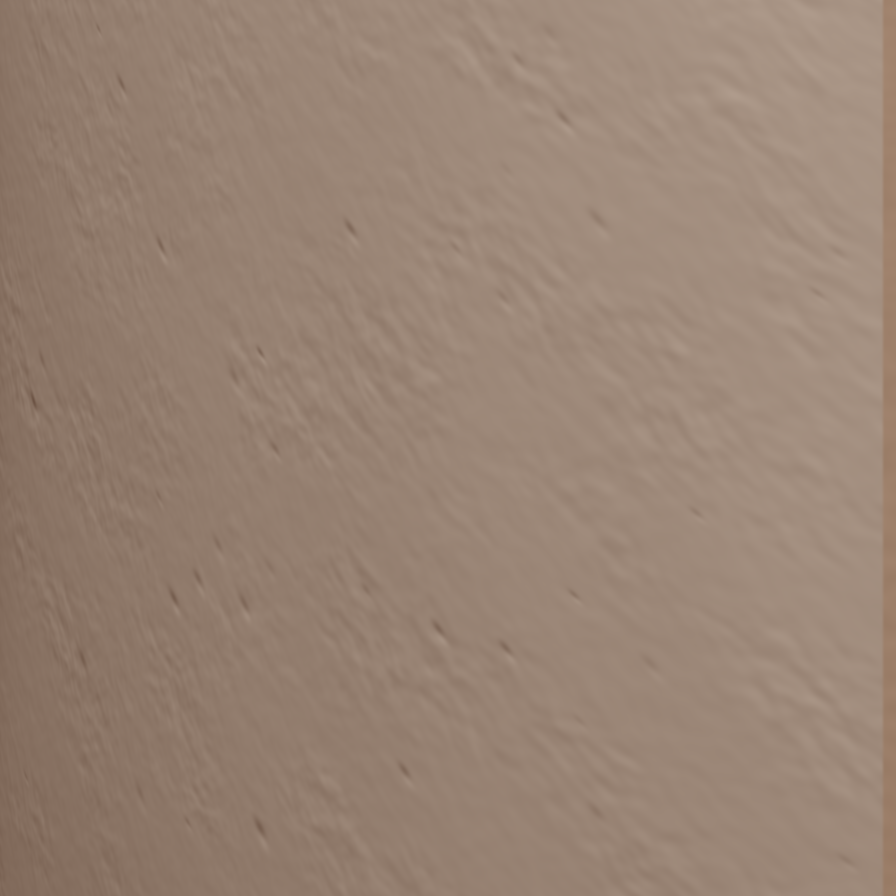
A Shadertoy shader for this texture:

```glsl
// Matte plaster wall curving away to the left under soft raking light.
// A log warp compresses the surface toward the left edge; stretched gradient
// noise is embossed into slanting ripples, then small pits are scattered on it.

vec2 hash2(vec2 p) {
    vec3 q = fract(p.xyx * vec3(0.1031, 0.1030, 0.0973));
    q += dot(q, q.yzx + 33.33);
    return fract((q.xx + q.yz) * q.zy);
}

float gradientCorner(vec2 cell, vec2 offset) {
    float angle = 6.2832 * hash2(cell + 200.0).x;
    return dot(vec2(cos(angle), sin(angle)), offset);
}

float gradientNoise(vec2 p) {
    vec2 i = floor(p), f = fract(p);
    vec2 u = f * f * f * (f * (f * 6.0 - 15.0) + 10.0);
    vec2 e = vec2(1.0, 0.0);
    return mix(mix(gradientCorner(i, f), gradientCorner(i + e.xy, f - e.xy), u.x),
               mix(gradientCorner(i + e.yx, f - e.yx), gradientCorner(i + 1.0, f - 1.0), u.x), u.y);
}

// Surface height; x runs along the trowel strokes, y across them
float plasterHeight(vec2 s, float fineness) {
    s += 0.012 * vec2(gradientNoise(s * 9.0), gradientNoise(s * 9.0 + 40.0));
    float height = gradientNoise(s * vec2(19.0, 40.0));
    height += 0.55 * gradientNoise(s * vec2(41.0, 76.0) + 17.0);
    return height + 0.4 * fineness * gradientNoise(s * vec2(70.0, 125.0) + 63.0);
}

// Sparse elongated pits: dark hollow with a lit lower lip
float pits(vec2 s) {
    vec2 grid = s / vec2(0.10, 0.05);
    vec2 cell = floor(grid);
    vec2 chance = hash2(cell + 71.0);
    vec2 center = 0.35 + 0.3 * hash2(cell + 113.0);
    vec2 d = (fract(grid) - center) * vec2(0.10, 0.05);
    d.y += 0.15 * d.x * (chance.y - 0.5);
    vec2 size = vec2(0.012, 0.0042) * mix(0.65, 1.25, chance.y);
    vec2 hollow = d / size;
    vec2 lip = (d - size * vec2(0.9, -0.9)) / size;
    float shade = 0.55 * exp(-dot(lip, lip)) - exp(-dot(hollow, hollow));
    return shade * step(chance.x, 0.15) * mix(0.3, 1.0, hash2(cell + 157.0).x);
}

void mainImage(out vec4 fragColor, in vec2 fragCoord) {
    vec2 uv = fragCoord / iResolution.xy;

    // Unroll the curved wall and rotate into the stroke direction
    vec2 wall = vec2(log(0.35 + uv.x), uv.y);
    vec2 stroke = normalize(vec2(1.0, -1.1));
    vec2 s = vec2(dot(wall, stroke), dot(wall, vec2(-stroke.y, stroke.x)));

    // Embossed relief, stronger in patches
    float fineness = 1.0 - smoothstep(0.1, 0.75, uv.x);
    vec2 lightStep = vec2(0.0025, -0.0035);
    float relief = plasterHeight(s - lightStep, fineness) - plasterHeight(s + lightStep, fineness);
    float patches = gradientNoise(s * vec2(4.0, 8.0) + 5.0) + 0.6 * gradientNoise(s * vec2(11.0, 19.0));
    relief *= mix(0.12, 0.42, smoothstep(-0.3, 0.55, patches));

    // Broad falloff from the dark lower left to the pale upper right
    float tone = -0.16 + 1.0 * sqrt(uv.x) + 0.35 * uv.y;
    tone += 0.07 * gradientNoise(s * vec2(3.0, 7.0) + 31.0);
    tone += relief;
    tone += pits(s) * mix(1.0, 0.45, smoothstep(0.2, 0.9, uv.x));
    vec3 color = mix(vec3(0.51, 0.42, 0.36), vec3(0.64, 0.56, 0.50), tone);

    // Warm narrow border at the right edge
    float grain = gradientNoise(uv * vec2(30.0, 55.0));
    vec3 border = vec3(0.60, 0.485, 0.40) + 0.03 * uv.y + 0.025 * grain;
    color = mix(color, border, smoothstep(0.983, 0.988, uv.x));

    fragColor = vec4(color, 1.0);
}
```
